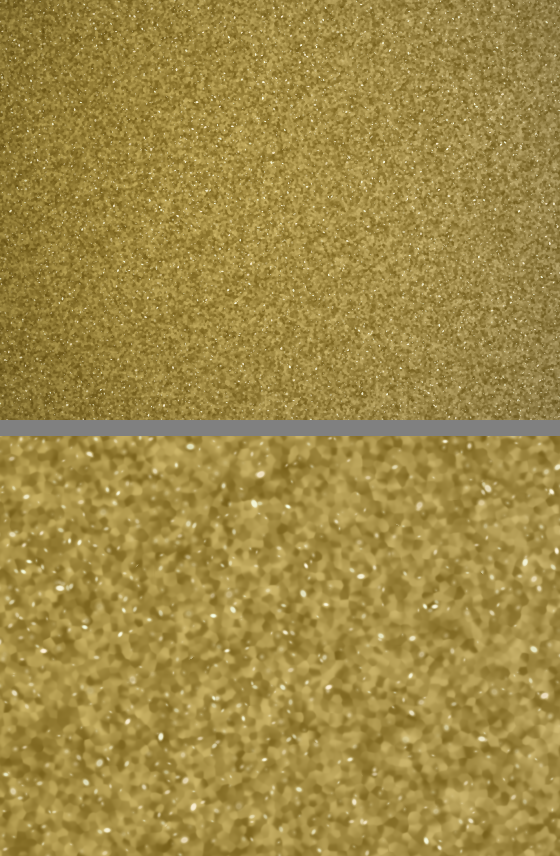
Top, the full canvas; bottom, a detail of the centre.
Give the GLSL for this texture, as a Shadertoy shader.

```glsl
// Gold glitter paper: a fine, softly blended cellular grain in olive gold,
// scattered with small blurred pale flakes in two sizes, under broad light
// that fades to the left and the corners. Lengths are in canvas heights.

const vec3 DARK_GOLD  = vec3(0.44, 0.35, 0.09);
const vec3 LIGHT_GOLD = vec3(0.78, 0.69, 0.41);
const vec3 DIM_GLINT  = vec3(0.86, 0.79, 0.55);
const vec3 WARM_GLINT = vec3(1.00, 0.94, 0.84);
const vec3 COOL_GLINT = vec3(0.96, 0.99, 0.88);
const float FLAKE_BLUR = 0.0019;

// Three random values in 0..1 for a cell
vec3 hash3(vec2 cell, float seed) {
    vec3 p = fract(vec3(cell.xyx + seed) * vec3(0.1031, 0.1030, 0.0973));
    p += dot(p, p.yxz + 33.33);
    return fract((p.xxy + p.yzz) * p.zyx);
}

mat2 rotation(float angle) {
    float c = cos(angle), s = sin(angle);
    return mat2(c, -s, s, c);
}

// Cellular grain: tones of nearby points, blended by distance
float grain(vec2 p, float density, float seed) {
    p *= density;
    vec2 cell = floor(p);
    float tone = 0.0, total = 0.0;
    for (int y = -1; y <= 1; y++)
    for (int x = -1; x <= 1; x++) {
        vec2 id = cell + vec2(x, y);
        vec3 rnd = hash3(id, seed);
        vec2 d = id + rnd.xy - p;
        float weight = exp(-4.5 * dot(d, d));
        tone += weight * rnd.z;
        total += weight;
    }
    return tone / total;
}

// Scattered flakes: x is brightness, y is the tint of the brightest flake
vec2 flakes(vec2 p, float density, float share, vec2 radii, float seed) {
    p *= density;
    float blur = FLAKE_BLUR * density;
    vec2 cell = floor(p);
    vec2 best = vec2(0.0);
    for (int y = -1; y <= 1; y++)
    for (int x = -1; x <= 1; x++) {
        vec2 id = cell + vec2(x, y);
        vec3 place = hash3(id, seed);
        vec3 look = hash3(id, seed + 71.0);
        if (place.z > share) continue;
        vec2 d = rotation(6.283 * look.x) * (p - id - place.xy);
        d.y *= 1.0 + 0.6 * look.z;
        float radius = mix(radii.x, radii.y, look.y * look.y);
        float cover = 1.0 - smoothstep(radius - blur, radius + blur, length(d));
        float bright = cover * mix(0.35, 1.0, look.z);
        if (bright > best.x) best = vec2(bright, look.x);
    }
    return best;
}

// Slow drift in flake density, from layered sines
float drift(vec2 p) {
    return 0.5 + 0.25 * sin(7.0 * p.x - 5.0 * p.y + 2.0 * sin(4.0 * p.y))
               + 0.25 * sin(11.0 * p.y + 6.0 * p.x + 1.5 * sin(9.0 * p.x));
}

// Broad light, strongest right of the centre
float lighting(vec2 uv) {
    vec2 q = (uv - vec2(0.56, 0.52)) * vec2(1.3, 0.9);
    return 1.06 - 0.34 * dot(q, q);
}

// Faint glints stay golden, strong ones turn nearly white
vec3 addGlint(vec3 color, vec2 flake, float strength) {
    vec3 white = mix(WARM_GLINT, COOL_GLINT, flake.y);
    vec3 glint = mix(DIM_GLINT, white, smoothstep(0.2, 0.7, flake.x));
    return mix(color, glint, flake.x * strength);
}

void mainImage(out vec4 fragColor, in vec2 fragCoord) {
    vec2 uv = fragCoord / iResolution.xy;
    vec2 p = fragCoord / iResolution.y;

    // Paper grain
    float tone = 0.5 + 0.75 * (grain(p, 190.0, 3.0) - 0.5)
                     + 0.30 * (grain(p, 90.0, 19.0) - 0.5);
    vec3 color = mix(DARK_GOLD, LIGHT_GOLD, tone);

    // Light, with a paler haze to the right
    float light = lighting(uv);
    color *= light * mix(vec3(1.0, 0.99, 0.84), vec3(1.0, 1.02, 1.16), uv.x);

    // Glitter: many small flakes, then fewer large ones
    float share = mix(0.7, 1.3, drift(p));
    vec2 small = flakes(p, 130.0, 0.28 * share, vec2(0.14, 0.34), 37.0);
    vec2 large = flakes(p, 60.0, 0.25 * share, vec2(0.12, 0.22), 53.0);
    color = addGlint(color, small, 0.65 * light);
    color = addGlint(color, large, 1.0 * light);

    fragColor = vec4(clamp(color, 0.0, 1.0), 1.0);
}
```
